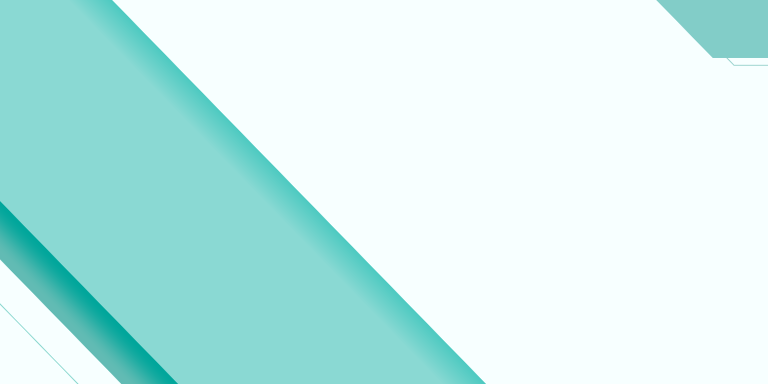
Give the GLSL for this background, as a Shadertoy shader.

```glsl
// Pale page crossed by a wide teal diagonal ribbon, with a darker shaded strip
// below it, a hairline in the lower corner and a cut tab at the upper right.
// All shapes are half-planes sharing one slant; lengths are in canvas heights.

const float SLANT = 0.974;  // horizontal run per unit of descent

const vec3 PAGE         = vec3(0.970, 1.000, 1.000);
const vec3 RIBBON       = vec3(0.540, 0.851, 0.828);
const vec3 RIBBON_EDGE  = vec3(0.300, 0.790, 0.755);
const vec3 STRIP        = vec3(0.385, 0.735, 0.705);
const vec3 STRIP_SHADOW = vec3(0.000, 0.650, 0.607);
const vec3 TAB          = vec3(0.510, 0.802, 0.786);
const vec3 HAIRLINE     = vec3(0.530, 0.840, 0.805);
const vec3 TAB_LINE     = vec3(0.590, 0.820, 0.800);

// Signed distance to a slanted edge meeting the top at x = offset; positive right.
float slantDistance(vec2 p, float offset) {
    return (p.x - SLANT * (1.0 - p.y) - offset) / sqrt(1.0 + SLANT * SLANT);
}

// Antialiased coverage of the positive side of a distance.
float fill(float d, float pixel) {
    return clamp(0.5 + d / pixel, 0.0, 1.0);
}

// Antialiased line of the given width around distance zero.
float stroke(float d, float width, float pixel) {
    return fill(d + 0.5 * width, pixel) - fill(d - 0.5 * width, pixel);
}

// Region right of a slanted edge and above a horizontal one.
float tabDistance(vec2 p, float offset, float base) {
    return min(slantDistance(p, offset), p.y - base);
}

void mainImage(out vec4 fragColor, in vec2 fragCoord) {
    float pixel = 1.0 / iResolution.y;
    vec2 p = fragCoord * pixel;
    p.x += 2.0 - iResolution.x * pixel;         // keep the right side anchored
    p.x -= 2.0 - iResolution.x * pixel;
    float lineWidth = 0.0024;
    vec3 color = PAGE;

    // Hairline in the lower left corner
    color = mix(color, HAIRLINE, stroke(slantDistance(p, -0.771), lineWidth, pixel));

    // Dark strip, shaded by the ribbon above it
    float ribbonLow = slantDistance(p, -0.510);
    float shadow = 1.0 - clamp(-ribbonLow / 0.095, 0.0, 1.0);
    vec3 stripColor = mix(STRIP, STRIP_SHADOW, smoothstep(0.0, 1.0, shadow));
    color = mix(color, stripColor, fill(slantDistance(p, -0.658), pixel));

    // Wide ribbon, deepening toward its upper edge
    float ribbonHigh = -slantDistance(p, 0.292);
    float depth = clamp(ribbonHigh / 0.082, 0.0, 1.0);
    vec3 ribbonColor = mix(RIBBON_EDGE, RIBBON, depth);
    color = mix(color, ribbonColor, fill(ribbonLow, pixel));
    color = mix(color, PAGE, fill(-ribbonHigh, pixel));

    // Upper right tab over its offset outline
    float outline = stroke(tabDistance(p, 1.746, 0.830), lineWidth, pixel);
    color = mix(color, TAB_LINE, outline);
    color = mix(color, TAB, fill(tabDistance(p, 1.709, 0.849), pixel));

    fragColor = vec4(color, 1.0);
}
```
